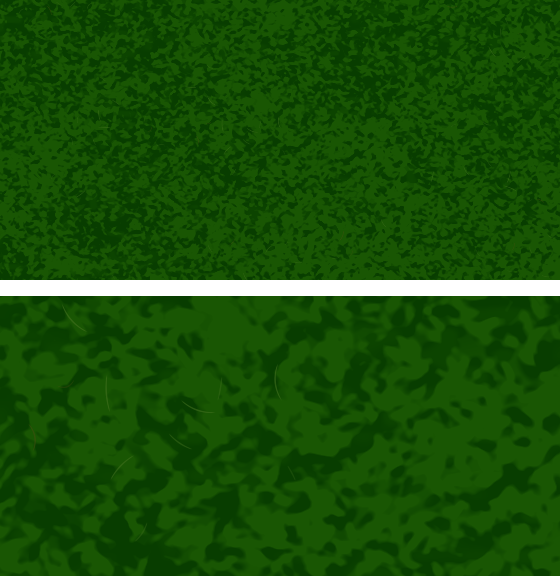
Top, the full canvas; bottom, a detail of the centre.
Give the GLSL for this texture, as a WebGL 2 fragment shader.

```glsl
#version 300 es
precision highp float;
// Mown turf seen from above: signed blade-shaped flecks are summed into a
// field, shifted by broad patches, then cut into a dark and a light green.
// A few thin pale stalks lie on top, gathered in loose clusters.

uniform vec2 u_resolution;
out vec4 fragColor;

const vec3 LIGHT_GREEN = vec3(0.097, 0.337, 0.010);
const vec3 MID_GREEN   = vec3(0.062, 0.290, 0.002);
const vec3 DARK_GREEN  = vec3(0.032, 0.240, 0.000);
const vec3 PALE_STALK  = vec3(0.26, 0.44, 0.12);
const vec3 DRY_STALK   = vec3(0.30, 0.30, 0.07);

const float FLECK_CELL   = 0.026;  // in canvas heights
const int   FLECK_COUNT  = 4;      // flecks per cell
const float FLECK_SPREAD = 1.25;   // largest turn away from the horizontal
const float PATCH_GAIN   = 1.5;    // strength of broad light and dark patches
const float LIGHT_BIAS   = 0.06;
const float EDGE_WIDTH   = 0.65;   // width of the cut between the tones
const float STALK_CELL   = 0.06;
const float STALK_WIDTH  = 0.0016;
const float STALK_SHARE  = 0.32;

// Integer hash: three random values in 0..1
vec3 hash3(ivec3 cell) {
  uvec3 v = uvec3(cell) * 1664525u + 1013904223u;
  v.x += v.y * v.z; v.y += v.z * v.x; v.z += v.x * v.y;
  v ^= v >> 16u;
  v.x += v.y * v.z; v.y += v.z * v.x; v.z += v.x * v.y;
  return vec3(v >> 8u) / 16777216.0;
}

float valueNoise(vec2 p, int seed) {
  ivec2 i = ivec2(floor(p));
  vec2 f = fract(p);
  f = f * f * (3.0 - 2.0 * f);
  float a = hash3(ivec3(i, seed)).x;
  float b = hash3(ivec3(i + ivec2(1, 0), seed)).x;
  float c = hash3(ivec3(i + ivec2(0, 1), seed)).x;
  float d = hash3(ivec3(i + ivec2(1, 1), seed)).x;
  return mix(mix(a, b, f.x), mix(c, d, f.x), f.y);
}

// Broad patches, wider than tall, centred on zero
float patches(vec2 p) {
  p *= vec2(0.75, 1.0);
  return 0.40 * valueNoise(p * 4.0, 11)
       + 0.35 * valueNoise(p * 9.0 + 3.7, 12)
       + 0.25 * valueNoise(p * 19.0 + 8.1, 13) - 0.5;
}

// Coordinates along and across a direction
vec2 turned(vec2 d, float angle) {
  vec2 axis = vec2(cos(angle), sin(angle));
  return vec2(dot(d, axis), dot(d, vec2(-axis.y, axis.x)));
}

// Sum of light (+) and dark (-) elongated flecks
float fleckField(vec2 p) {
  vec2 q = p / FLECK_CELL;
  ivec2 home = ivec2(floor(q));
  float sum = 0.0;
  for (int y = -1; y <= 1; y++)
  for (int x = -1; x <= 1; x++)
  for (int k = 0; k < FLECK_COUNT; k++) {
    ivec2 cell = home + ivec2(x, y);
    vec3 place = hash3(ivec3(cell, 20 + k));
    vec3 shape = hash3(ivec3(cell, 40 + k));
    float angle = (place.z * 2.0 - 1.0) * FLECK_SPREAD;
    vec2 d = turned(q - vec2(cell) - place.xy, angle);
    vec2 radii = vec2(mix(0.6, 1.0, shape.x), mix(0.25, 0.45, shape.y));
    d /= radii;
    float body = max(1.0 - dot(d, d), 0.0);
    float weight = shape.z * 2.0 - 1.0;
    sum += body * body * (sign(weight) * 0.5 + weight * 0.5);
  }
  return sum;
}

// Thin bent stalks; returns coverage and dryness
vec2 stalks(vec2 p, float pixel) {
  vec2 q = p / STALK_CELL;
  ivec2 home = ivec2(floor(q));
  vec2 result = vec2(0.0);
  for (int y = -1; y <= 1; y++)
  for (int x = -1; x <= 1; x++) {
    ivec2 cell = home + ivec2(x, y);
    vec3 place = hash3(ivec3(cell, 60));
    vec3 look = hash3(ivec3(cell, 61));
    float cluster = smoothstep(0.45, 0.8, valueNoise(vec2(cell) * 0.23, 62));
    if (look.x > STALK_SHARE * (0.15 + cluster)) continue;
    vec2 d = turned(q - vec2(cell) - place.xy, place.z * 3.14159) * STALK_CELL;
    float halfLength = mix(0.010, 0.024, look.y);
    float t = d.x / halfLength;
    float bend = (look.z - 0.5) * 0.012 * (t * t - 0.4);
    float away = abs(d.y - bend) - STALK_WIDTH * 0.5 * (1.0 - 0.5 * abs(t));
    float cover = (1.0 - smoothstep(-0.5 * pixel, 0.7 * pixel, away))
                * (1.0 - smoothstep(0.75, 1.0, abs(t))) * mix(0.25, 0.6, look.y);
    if (cover > result.x) result = vec2(cover, step(0.72, look.z));
  }
  return result;
}

void main() {
  float pixel = 1.0 / u_resolution.y;
  vec2 p = gl_FragCoord.xy * pixel;

  // Two-tone turf, with the shade lifted in places
  float field = fleckField(p) + PATCH_GAIN * patches(p) + LIGHT_BIAS;
  float tone = clamp(0.5 + field / EDGE_WIDTH, 0.0, 1.0);
  float lift = 0.5 * smoothstep(0.55, 0.85, valueNoise(p * vec2(30.0, 42.0), 14));
  vec3 color = mix(mix(DARK_GREEN, MID_GREEN, lift), LIGHT_GREEN, tone);

  // Pale and dry stalks
  vec2 stalk = stalks(p, pixel);
  color = mix(color, mix(PALE_STALK, DRY_STALK, stalk.y), stalk.x);
  fragColor = vec4(color, 1.0);
}
```
